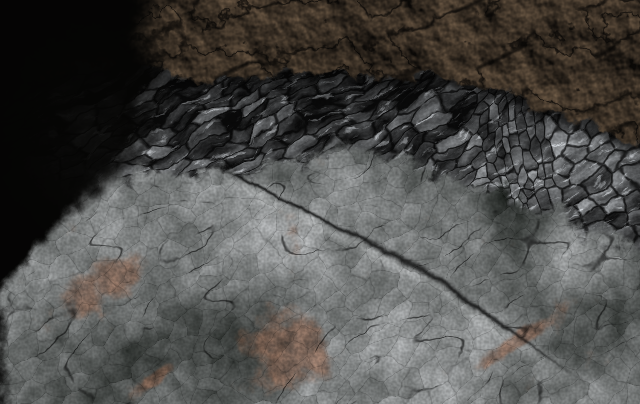
A WebGL 2 fragment shader for this texture:

```glsl
#version 300 es
precision highp float;
uniform vec2 u_resolution;
out vec4 outColor;

#define SOIL_COLOR vec3(0.27, 0.222, 0.172)
#define PALE_ROCK vec3(0.66, 0.67, 0.675)
#define GREEN_ROCK vec3(0.20, 0.215, 0.205)
#define RUST_COLOR vec3(0.60, 0.43, 0.34)
#define SHADOW_COLOR vec3(0.018, 0.017, 0.014)
#define STRATA_SCALE vec2(13.0, 38.0)
#define STRATA_TILT -0.48
#define CRACK_WIDTH 0.006
#define GRAIN 0.13

vec2 hash2(vec2 p) {
  vec3 q = fract(p.xyx * vec3(0.1031, 0.1030, 0.0973));
  q += dot(q, q.yzx + 33.33);
  return fract((q.xx + q.yz) * q.zy);
}

mat2 rotate(float a) {
  return mat2(cos(a), -sin(a), sin(a), cos(a));
}

float corner(vec2 cell, vec2 offset) {
  float angle = 6.28318 * hash2(cell).x;
  return dot(vec2(cos(angle), sin(angle)), offset);
}

float gradientNoise(vec2 p) {
  vec2 i = floor(p), f = fract(p);
  vec2 u = f * f * f * (f * (f * 6.0 - 15.0) + 10.0);
  vec2 e = vec2(1.0, 0.0);
  return 1.4 * mix(mix(corner(i, f), corner(i + e, f - e), u.x),
                   mix(corner(i + e.yx, f - e.yx), corner(i + 1.0, f - 1.0), u.x), u.y);
}

float fbm(vec2 p) {
  float sum = 0.0, gain = 0.55;
  for (int k = 0; k < 5; k++) {
    sum += gain * gradientNoise(p);
    p = rotate(0.6) * p * 2.03 + 17.3;
    gain *= 0.52;
  }
  return sum;
}

// Broken slabs: x = gap to the neighbour, y = tone, z = slope across the slab
vec3 slabs(vec2 p) {
  vec2 base = floor(p);
  float near = 9.0, second = 9.0, tone = 0.0, slope = 0.0;
  for (int k = 0; k < 9; k++) {
    vec2 cell = base + vec2(k % 3 - 1, k / 3 - 1);
    vec2 rnd = hash2(cell + 40.0);
    vec2 d = cell + 0.1 + 0.8 * rnd - p;
    float dist = length(d);
    if (dist < near) {
      second = near;
      near = dist;
      tone = fract(rnd.x * 7.3 + rnd.y * 3.1);
      slope = dot(d, rnd - vec2(0.5, 0.9));
    } else second = min(second, dist);
  }
  return vec3(second - near, tone, slope);
}

// Soft tilted ellipse
float blot(vec2 p, vec2 center, vec2 size, float tilt) {
  vec2 q = rotate(tilt) * (p - center) / size;
  return exp(-dot(q, q));
}

float hairline(vec2 p, float width) {
  return 1.0 - smoothstep(0.0, width, abs(gradientNoise(p)));
}

vec3 soil(vec2 p) {
  vec2 toLight = vec2(0.006, 0.009);
  float lumps = fbm(p * 7.0) - fbm((p + toLight) * 7.0);
  float pebbles = gradientNoise(p * 85.0) - gradientNoise((p + toLight * 0.4) * 85.0);
  float light = 0.85 + 2.6 * lumps + 0.22 * pebbles + 0.35 * fbm(p * 4.0);
  light *= 1.0 - 0.6 * hairline(p * vec2(4.0, 8.0) + fbm(p * 9.0), 0.10);
  return SOIL_COLOR * clamp(light, 0.15, 1.6);
}

vec3 strata(vec2 p) {
  vec2 q = rotate(-STRATA_TILT) * (p + 0.035 * vec2(fbm(p * 6.0), fbm(p * 6.0 + 9.0)));
  vec2 scale = mix(STRATA_SCALE, vec2(17.0, 24.0), smoothstep(1.15, 1.4, p.x));
  vec3 slab = slabs(q * scale);
  float tone = 0.07 + 0.30 * slab.y * slab.y + 0.14 * slab.z + 0.26 * fbm(q * vec2(14.0, 40.0));
  tone += 0.14 * blot(p, vec2(1.38, 0.62), vec2(0.25, 0.13), 0.5);
  tone += 0.10 * smoothstep(0.72, 0.60, p.y);
  tone *= 0.3 + 0.7 * smoothstep(0.02, 0.20, slab.x);
  tone += 0.3 * smoothstep(0.15, 0.5, fbm(q * vec2(20.0, 65.0) + 5.0));
  return max(tone, 0.035) * vec3(0.98, 1.0, 1.02);
}

vec3 face(vec2 p, float aboveCrack) {
  vec2 warped = p + 0.04 * vec2(fbm(p * 5.0), fbm(p * 5.0 + 31.0));
  vec3 chip = slabs(rotate(0.7) * warped * vec2(17.0, 23.0));
  float tone = 0.60 + 0.42 * fbm(warped * 6.0) + 0.24 * fbm(p * 24.0);
  tone += 0.13 * (chip.y - 0.5) + 0.15 * chip.z;
  // Broad light and dark areas
  tone += 0.26 * blot(p, vec2(0.72, 0.43), vec2(0.26, 0.10), 0.5);
  tone += 0.22 * blot(p, vec2(1.03, 0.15), vec2(0.22, 0.15), 0.3);
  tone += 0.24 * blot(p, vec2(1.42, 0.37), vec2(0.13, 0.08), 0.6);
  tone -= 0.50 * blot(p, vec2(0.48, 0.13), vec2(0.28, 0.15), 0.2);
  tone -= 0.30 * blot(p, vec2(0.08, 0.05), vec2(0.16, 0.13), 0.0);
  tone -= 0.45 * blot(p, vec2(1.27, 0.49), vec2(0.08, 0.12), 0.2);
  tone -= 0.34 * blot(p, vec2(1.44, 0.13), vec2(0.20, 0.08), 0.5);
  tone -= 0.14 * smoothstep(0.0, 0.04, aboveCrack) * smoothstep(0.6, 0.7, p.x);
  vec3 color = mix(GREEN_ROCK, PALE_ROCK, clamp(tone, -0.35, 1.15));
  // Rust stains with ragged rims
  float rust = blot(p, vec2(0.72, 0.13), vec2(0.10, 0.085), -0.3) * 1.4;
  rust += blot(p, vec2(0.25, 0.29), vec2(0.12, 0.055), 0.6);
  rust += 0.6 * blot(p, vec2(0.73, 0.41), vec2(0.03, 0.06), 0.0);
  rust += blot(p, vec2(1.28, 0.155), vec2(0.12, 0.022), 0.6);
  rust += blot(p, vec2(0.38, 0.06), vec2(0.06, 0.018), 0.7);
  rust = smoothstep(0.25, 0.85, rust + 0.7 * fbm(p * 14.0));
  color = mix(color, RUST_COLOR * (0.8 + 0.6 * fbm(p * 30.0)), 0.65 * rust);
  // Fine joints
  float joints = hairline(rotate(0.5) * warped * vec2(5.0, 13.0), 0.045);
  joints *= smoothstep(-0.1, 0.3, fbm(p * 9.0 + 3.0));
  return color * (1.0 - 0.55 * joints) * (0.85 + 0.15 * smoothstep(0.0, 0.08, chip.x));
}

void main() {
  vec2 p = gl_FragCoord.xy / u_resolution.y;
  float rough = fbm(p * 9.0), fine = fbm(p * 30.0 + 8.0);

  // Layer borders, left to right
  float soilLine = 0.815 - 0.42 * max(p.x - 1.15, 0.0) + 0.06 * rough + 0.02 * fine;
  float faceLine = 0.57 + 0.04 * smoothstep(0.5, 0.75, p.x) - 0.4 * max(p.x - 1.0, 0.0);
  faceLine += 0.09 * rough + 0.04 * fine;
  float crackLine = 0.568 - 0.5 * (p.x - 0.576) - 0.2 * max(p.x - 1.05, 0.0);
  float aboveCrack = p.y - crackLine + 0.012 * rough + 0.006 * fine;

  vec3 color = mix(face(p, aboveCrack), strata(p), smoothstep(-0.025, 0.025, p.y - faceLine));

  // Long diagonal crack with a pale lower lip
  float crackSpan = smoothstep(0.54, 0.60, p.x) * smoothstep(1.5, 1.2, p.x);
  float width = CRACK_WIDTH * (0.7 + 1.0 * blot(p, vec2(1.05, 0.33), vec2(0.2), 0.0));
  color *= 1.0 - 0.72 * crackSpan * exp(-pow(aboveCrack / width, 2.0));
  color += 0.08 * crackSpan * exp(-pow((aboveCrack + 0.022) / 0.014, 2.0));

  // Soil overhang and the shade below it
  float overSoil = p.y - soilLine;
  color *= 1.0 - 0.5 * exp(-pow(overSoil / 0.035, 2.0));
  color = mix(color, soil(p), smoothstep(-0.008, 0.008, overSoil));
  color *= 1.0 + GRAIN * gradientNoise(p * 140.0);

  // Deep shadow on the left
  float shadowEdge = 0.38 * smoothstep(0.2, 0.75, p.y) + 0.05 * rough + 0.02 * fine;
  float softness = mix(0.025, 0.07, smoothstep(0.4, 0.7, p.y));
  float lit = smoothstep(-softness, softness, p.x - shadowEdge);
  float glimmer = 0.10 * blot(p, vec2(0.24, 0.68), vec2(0.12, 0.14), 0.0);
  color = mix(SHADOW_COLOR + color * glimmer, color, lit);
  outColor = vec4(clamp(color, 0.0, 1.0), 1.0);
}
```
